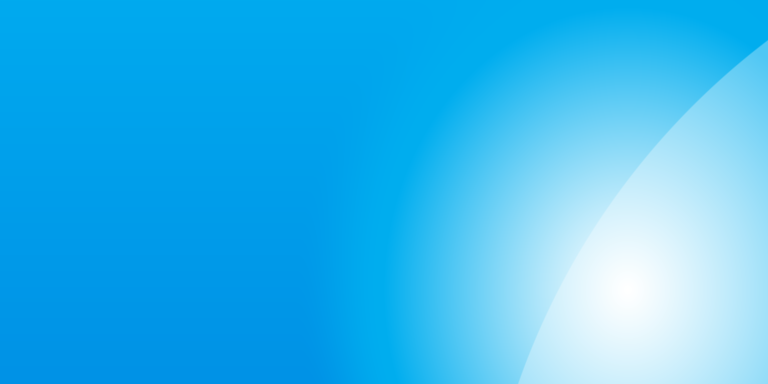
Reproduce this background procedurally as a Shadertoy shader.

```glsl
void mainImage(out vec4 fragColor, in vec2 fragCoord) {
    // Height spans 0..1, width spans 0..2
    vec2 uv = fragCoord / iResolution.xy;
    vec2 p = uv * vec2(2.0, 1.0);
    float pixel = 1.0 / iResolution.y;

    // Vertical blue backdrop
    vec3 cyan = vec3(0.0, 0.68, 0.935);
    vec3 color = mix(vec3(0.0, 0.57, 0.90), vec3(0.0, 0.665, 0.935), p.y);

    // Elliptical glow with a soft cyan rim
    float glowDist = length((p - vec2(1.635, 0.245)) / vec2(0.635, 0.735));
    color = mix(color, cyan, 1.0 - smoothstep(1.0, 1.36, glowDist));
    float glow = 1.0 - pow(min(glowDist, 1.0), 1.15);
    color = mix(color, vec3(1.0), glow);

    // Translucent disc entering from the lower right
    float discDist = length(p - vec2(3.16, -0.632)) - 1.918;
    float disc = 1.0 - smoothstep(-pixel, pixel, discDist);
    color = mix(color, vec3(1.0), 0.31 * disc);

    fragColor = vec4(color, 1.0);
}
```
